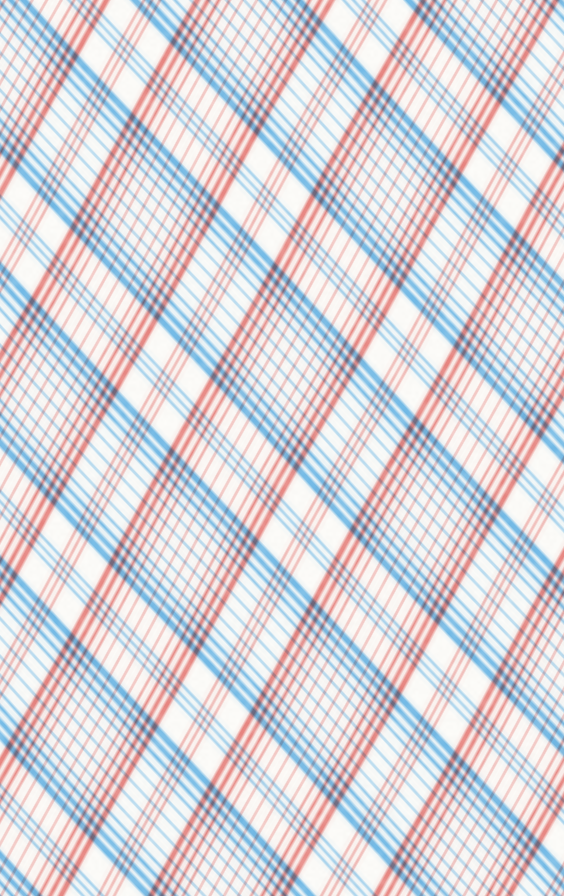
Write a WebGL 2 fragment shader that draws this pattern.

```glsl
#version 300 es
precision highp float;
// Diagonal madras plaid: red and blue stripe groups crossing on white cloth.

#define ALONG_BLUE vec2(0.1572, -0.1690)  // one repeat along the blue stripes
#define ALONG_RED vec2(0.1135, 0.2055)    // one repeat along the red stripes
#define CELL_CENTER vec2(0.1615, 0.7585)
#define CLOTH vec3(0.985, 0.982, 0.970)
#define BLUE_INK vec3(0.37, 0.69, 0.89)
#define RED_INK vec3(0.89, 0.45, 0.43)
#define BAND_EDGE 0.297                   // outermost bold stripe, in repeats
#define BOLD 0.031
#define FINE 0.0075
#define SOFTNESS 0.0145
#define BLEED 0.22                        // share of dye spread around a line
#define MOTTLE 0.16

uniform vec2 u_resolution;
out vec4 fragColor;

float hash(vec2 p) {
    p = fract(p * vec2(0.1031, 0.1137));
    p += dot(p, p.yx + 33.33);
    return fract((p.x + p.y) * p.x * 17.0);
}

float noise(vec2 p) {
    vec2 i = floor(p), f = fract(p);
    f = f * f * (3.0 - 2.0 * f);
    float low = mix(hash(i), hash(i + vec2(1.0, 0.0)), f.x);
    float high = mix(hash(i + vec2(0.0, 1.0)), hash(i + 1.0), f.x);
    return mix(low, high, f.y);
}

// Box-filtered coverage of one line
float coverage(float dist, float width, float blur) {
    float h = 0.5 * width;
    return clamp((dist + h) / blur + 0.5, 0.0, 1.0)
         - clamp((dist - h) / blur + 0.5, 0.0, 1.0);
}

// Line with a faint bleed of dye into the cloth
float line(float dist, float width, float blur) {
    return mix(coverage(dist, width, blur), coverage(dist, width, 4.0 * blur), BLEED);
}

// Mirrored stripe group; t counts repeats from the cell center
float stripes(float t, float weight, float blur) {
    float d = abs(fract(t + 0.5) - 0.5);
    float ink = 0.0;
    // Bold stripes narrow toward the cell center
    for (int i = 0; i < 4; i++) {
        float k = float(i);
        ink += line(d - BAND_EDGE + k * 0.048, weight * BOLD * (1.0 - 0.21 * k), blur);
    }
    // Fine stripes fill the cell
    for (int i = 0; i < 2; i++) {
        ink += line(d - 0.032 - float(i) * 0.064, weight * FINE, blur);
    }
    // Three thin stripes run through the white gap
    for (int i = -1; i < 2; i++) {
        ink += line(d - 0.5 + float(i) * 0.036, weight * FINE * 1.25, blur);
    }
    return min(ink, 1.0);
}

void main() {
    vec2 p = gl_FragCoord.xy / u_resolution.y;

    // Skewed grid coordinates with a slight wave in the cloth
    vec2 wave = 0.0012 * vec2(sin(p.y * 15.0 + p.x * 4.0), sin(p.x * 17.0));
    vec2 cell = inverse(mat2(ALONG_BLUE, ALONG_RED)) * (p + wave - CELL_CENTER);
    vec2 blur = max(fwidth(cell), vec2(SOFTNESS));

    // Uneven dye
    float redDye = 1.0 - MOTTLE * noise(p * 130.0);
    float blueDye = 1.0 - MOTTLE * noise(p * 130.0 + 57.0);
    float red = stripes(cell.x, 0.88, blur.x) * redDye;
    float blue = stripes(cell.y, 1.0, blur.y) * blueDye;

    // Translucent inks multiply where they cross
    vec3 color = CLOTH * mix(vec3(1.0), RED_INK / CLOTH, red);
    color *= mix(vec3(1.0), BLUE_INK / CLOTH, blue);
    color += 0.012 * (noise(p * 260.0) - 0.5);
    fragColor = vec4(color, 1.0);
}
```
